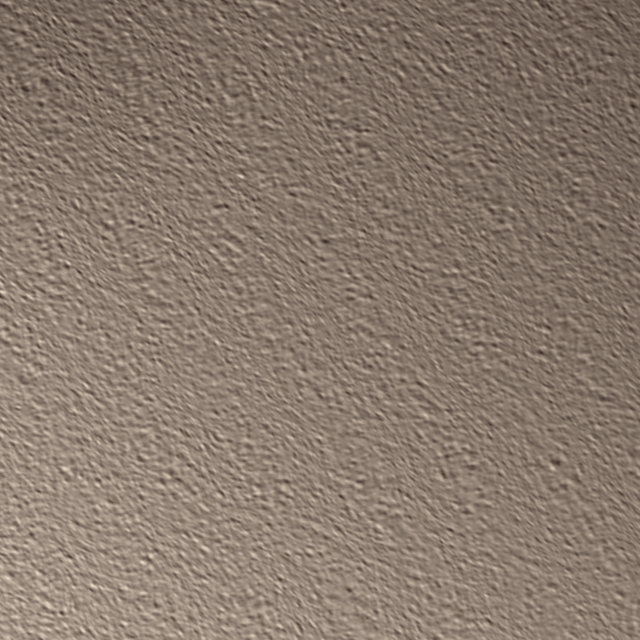
A Shadertoy shader for this texture:

```glsl
// Fine embossed plaster in warm taupe, lit at a grazing angle.
// Jittered soft bumps (cellular noise) form a height field; its slope along
// the light direction shades a two-colour ramp over a broad light falloff.

#define SHADE_COLOR vec3(0.42, 0.36, 0.32)
#define LIGHT_COLOR vec3(0.70, 0.64, 0.58)
#define LIGHT_ANGLE 0.98    // radians, across the ridges
#define COARSE_CELLS 120.0  // bump cells per canvas height
#define FINE_CELLS 190.0
#define RIDGE_STRETCH 0.78  // below 1 lengthens the ridges
#define RELIEF 0.34         // strength of the embossing
#define MEAN_TONE 0.43      // position on the colour ramp
#define FALLOFF vec2(0.36, 0.43)
#define CORNER_SHADE 0.22

// Three pseudo-random values in 0..1 for one cell
vec3 hash3(vec2 cell) {
    vec3 h = fract(vec3(cell.xyx) * vec3(0.1031, 0.1030, 0.0973));
    h += dot(h, h.yxz + 33.33);
    return fract((h.xxy + h.yzz) * h.zyx);
}

// Slope along x of a sum of signed, randomly placed round bumps
float bumpSlope(vec2 p) {
    vec2 cell = floor(p);
    float slope = 0.0;
    for (int j = -1; j <= 1; j++) {
        for (int i = -1; i <= 1; i++) {
            vec2 neighbor = cell + vec2(i, j);
            vec3 rnd = hash3(neighbor);
            vec2 offset = p - neighbor - rnd.xy;
            float kernel = max(0.0, 1.0 - dot(offset, offset));
            float height = 2.0 * rnd.z - 1.0;
            slope -= 6.0 * height * offset.x * kernel * kernel;
        }
    }
    return slope;
}

// Slow layered sines that make the ridges wander
vec2 wander(vec2 p) {
    return 0.003 * (sin(p.yx * vec2(31.0, 37.0) + 1.3)
                  + sin((p.x + p.y) * vec2(23.0, -43.0) + p * 17.0));
}

void mainImage(out vec4 fragColor, in vec2 fragCoord) {
    vec2 uv = fragCoord / iResolution.xy;
    vec2 p = fragCoord / iResolution.y;
    p += wander(p);

    // Frame with x across the ridges and y along them
    vec2 across = vec2(cos(LIGHT_ANGLE), sin(LIGHT_ANGLE));
    vec2 along = vec2(-across.y, across.x);
    vec2 q = vec2(dot(p, across), dot(p, along) * RIDGE_STRETCH);

    // Embossed grain, a little stronger on the left
    float grain = 0.7 * bumpSlope(q * COARSE_CELLS + 300.0)
                + 0.5 * bumpSlope(q * FINE_CELLS + 717.0);
    grain *= RELIEF * mix(1.15, 0.85, uv.x);

    // Broad light: bright lower left, dim top and right
    float tone = MEAN_TONE + dot(FALLOFF, 0.5 - uv);
    tone -= CORNER_SHADE * smoothstep(0.5, 0.0, distance(uv, vec2(0.0, 1.0)));

    vec3 color = mix(SHADE_COLOR, LIGHT_COLOR, tone + grain);
    fragColor = vec4(clamp(color, 0.0, 1.0), 1.0);
}
```
